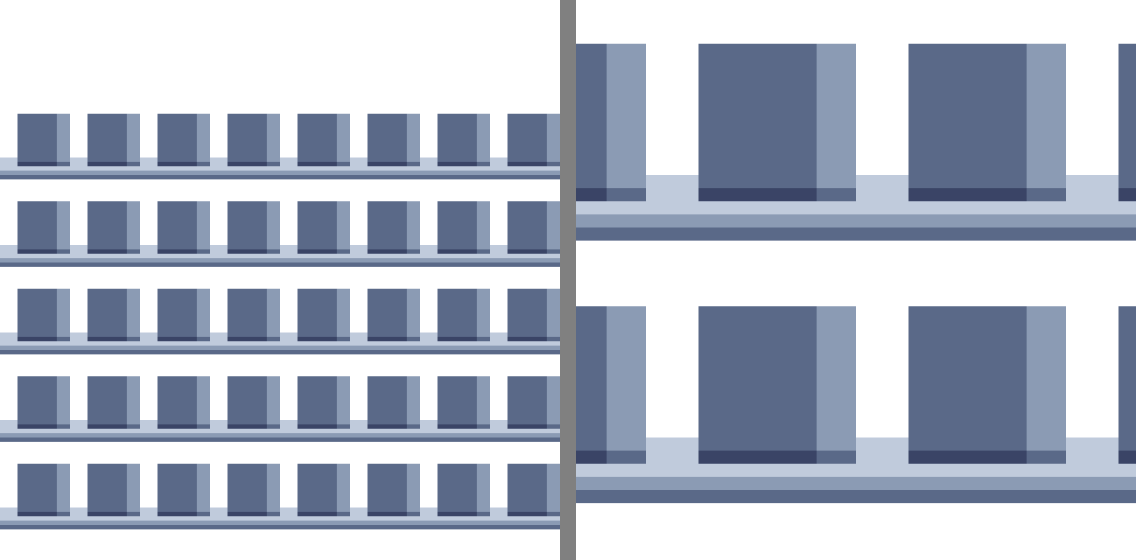
Left, the full canvas; right, a detail of the centre.
This pattern is drawn by a WebGL 2 fragment shader. Its source:

```glsl
#version 300 es
precision highp float;

uniform vec2 u_resolution;
out vec4 fragColor;

// Layout in grid units: the canvas is GRID units wide and high
const float GRID = 128.0;
const vec2 CELL = vec2(16.0, 20.0);       // spacing of blocks and shelves
const vec2 CELL_ORIGIN = vec2(2.0, 5.0);  // lower left corner of the first cell
const float ROWS = 5.0;

// Heights inside a cell
const float SHELF_BOTTOM = 2.0;
const float SHELF_LIP = 3.0;
const float SHELF_EDGE = 4.0;
const float SHELF_TOP = 7.0;
const float BLOCK_BOTTOM = 5.0;
const float BLOCK_SHADE = 6.0;
const float BLOCK_TOP = 17.0;

// Horizontal positions inside a cell
const float BLOCK_LEFT = 2.0;
const float BLOCK_SIDE = 11.0;
const float BLOCK_RIGHT = 14.0;

const vec3 WHITE = vec3(1.0);
const vec3 PALE = vec3(0.753, 0.796, 0.863);
const vec3 MID = vec3(0.545, 0.608, 0.706);
const vec3 SLATE = vec3(0.353, 0.412, 0.533);
const vec3 NAVY = vec3(0.227, 0.267, 0.400);

// Pixel coverage of the half line beyond an edge
float beyond(float edge, float x, float pixel) {
    return clamp((x - edge) / pixel + 0.5, 0.0, 1.0);
}

// Pixel coverage of the interval from low to high
float band(float low, float high, float x, float pixel) {
    return beyond(low, x, pixel) - beyond(high, x, pixel);
}

void main() {
    vec2 pixel = GRID / u_resolution;
    vec2 gridPos = gl_FragCoord.xy * pixel - CELL_ORIGIN;
    vec2 p = mod(gridPos, CELL);
    float row = floor(gridPos.y / CELL.y);

    // Shelf: dark lip, middle edge, pale top
    vec3 shelf = mix(SLATE, MID, beyond(SHELF_LIP, p.y, pixel.y));
    shelf = mix(shelf, PALE, beyond(SHELF_EDGE, p.y, pixel.y));
    float shelfMask = band(SHELF_BOTTOM, SHELF_TOP, p.y, pixel.y);

    // Block: front and lit side, each with a darker base strip
    float side = beyond(BLOCK_SIDE, p.x, pixel.x);
    vec3 base = mix(NAVY, SLATE, side);
    vec3 body = mix(SLATE, MID, side);
    vec3 block = mix(base, body, beyond(BLOCK_SHADE, p.y, pixel.y));
    float blockMask = band(BLOCK_LEFT, BLOCK_RIGHT, p.x, pixel.x)
                    * band(BLOCK_BOTTOM, BLOCK_TOP, p.y, pixel.y);

    // Keep only the filled rows
    float filled = step(0.0, row) * step(row, ROWS - 1.0);
    vec3 color = mix(WHITE, shelf, shelfMask * filled);
    color = mix(color, block, blockMask * filled);
    fragColor = vec4(color, 1.0);
}
```
